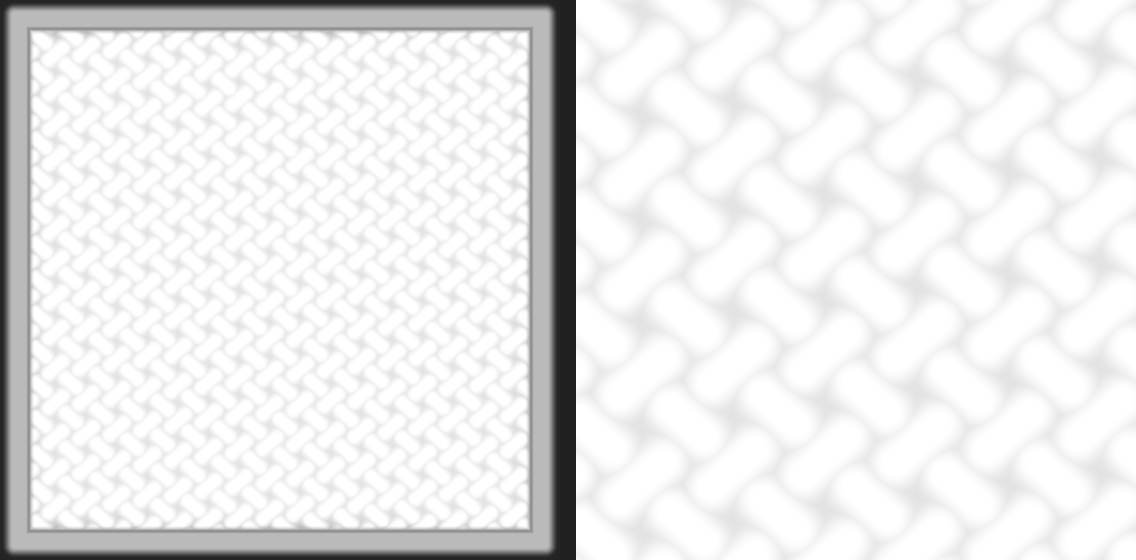
Left, the full canvas; right, a detail of the centre.
This pattern is drawn by a WebGL 1 fragment shader. Its source:

```glsl
precision highp float;
// Soft white herringbone weave of slanted dashes inside a blurred grey and black frame.

uniform vec2 u_resolution;

// Weave lattice, in canvas widths
const vec2 PITCH = vec2(0.0546, 0.0622);
const float COLUMN_RISE = 0.0073;
const vec2 ORIGIN = vec2(0.3724, 0.6293);
const vec2 RISING_HALF = vec2(0.0130, 0.0113);
const vec2 FALLING_HALF = vec2(0.0100, -0.0090);
const float DASH_CORE = 0.006;
const float DASH_FADE = 0.021;

// Frame insets, in canvas widths
const float CORNER_RADIUS = 0.026;
const float RIM_START = 0.003;
const float RIM_END = 0.023;
const float LINE_INSET = 0.0515;
const float LINE_SOFTNESS = 0.0055;
const float WEAVE_START = 0.052;
const float WEAVE_END = 0.062;
const float SHADE_REACH = 0.011;

// Grey levels
const float RIM_TONE = 0.14;
const float BAND_TONE = 0.73;
const float LINE_TONE = 0.56;
const float DASH_TONE = 1.0;
const float GROOVE_TONE = 0.89;
const float EDGE_GROOVE_TONE = 0.62;

float segmentDistance(vec2 p, vec2 halfVector) {
    float t = clamp(dot(p, halfVector) / dot(halfVector, halfVector), -1.0, 1.0);
    return length(p - halfVector * t);
}

// Distance to the nearest dash of one family on the sheared lattice
float dashDistance(vec2 p, vec2 halfVector) {
    float column = p.x / PITCH.x;
    vec2 nearest = floor(vec2(column, (p.y - COLUMN_RISE * column) / PITCH.y) + 0.5);
    float d = 1.0;
    for (int j = -1; j <= 1; j++) {
        for (int i = -1; i <= 1; i++) {
            vec2 cell = nearest + vec2(float(i), float(j));
            vec2 center = cell * PITCH + vec2(0.0, cell.x * COLUMN_RISE);
            d = min(d, segmentDistance(p - center, halfVector));
        }
    }
    return d;
}

// Depth inside the canvas edge, with rounded outer corners
float frameInset(vec2 uv) {
    vec2 q = abs(uv - 0.5) - 0.5 + CORNER_RADIUS;
    return CORNER_RADIUS - length(max(q, 0.0)) - min(max(q.x, q.y), 0.0);
}

float weaveTone(vec2 uv, float inset) {
    vec2 p = uv - ORIGIN;
    vec2 halfCell = 0.5 * vec2(PITCH.x, PITCH.y + COLUMN_RISE);
    float d = min(dashDistance(p, RISING_HALF),
                  dashDistance(p - halfCell, FALLING_HALF));
    // Grooves darken beside the frame
    float edgeShade = exp(-max(inset - LINE_INSET, 0.0) / SHADE_REACH);
    float groove = mix(GROOVE_TONE, EDGE_GROOVE_TONE, edgeShade);
    return mix(DASH_TONE, groove, smoothstep(DASH_CORE, DASH_FADE, d));
}

void main() {
    vec2 uv = gl_FragCoord.xy / u_resolution;
    float inset = frameInset(uv);

    // Dark rim, grey band and thin inner line
    float tone = mix(RIM_TONE, BAND_TONE, smoothstep(RIM_START, RIM_END, inset));
    float line = 1.0 - smoothstep(0.0, LINE_SOFTNESS, abs(inset - LINE_INSET));
    tone = mix(tone, LINE_TONE, line);

    // Weave fades in past the line
    float inside = smoothstep(WEAVE_START, WEAVE_END, inset);
    tone = mix(tone, weaveTone(uv, inset), inside);

    gl_FragColor = vec4(vec3(tone), 1.0);
}
```
